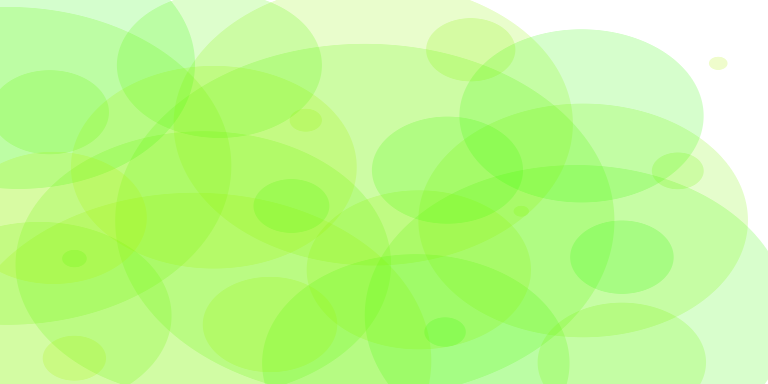
Write a WebGL 1 fragment shader that draws this background.

```glsl
precision highp float;
// Overlapping translucent ellipses in lime, green and mint on white.
uniform vec2 u_resolution;

const int ELLIPSE_COUNT = 29;
const float LARGEST = 0.65;          // horizontal radius, in canvas heights
const float SMALLEST = 0.02;
const float SIZE_FALLOFF = 1.5;      // above 1 favours small ellipses
const float FLATNESS = 1.41;         // width over height
const float OPACITY = 0.2;
const float EDGE_PIXELS = 1.0;
const float SMALL_JITTER = 0.06;     // extra scatter of the small ellipses
const float PULL_LEFT = 0.10;        // clears the upper right corner
const float PULL_DOWN_LEFT = 0.12;   // downward pull at the left border
const float PULL_DOWN_RIGHT = 0.18;  // downward pull at the right border
const vec2 SPREAD_STEP = vec2(0.7549, 0.5698);  // low-discrepancy sequence
const float HUE_STEP = 0.618;
const float HUE_START = 0.3;
const vec3 BACKGROUND = vec3(1.0);
const vec3 MINT = vec3(0.15, 0.99, 0.01);
const vec3 LIME = vec3(0.70, 0.95, 0.0);

// Coverage of a flattened disc, antialiased over about one pixel.
float ellipseMask(vec2 offset, float radius, float pixel) {
  float dist = length(offset * vec2(1.0, FLATNESS)) - radius;
  return clamp(0.5 - dist / (pixel * EDGE_PIXELS), 0.0, 1.0);
}

// Scattered centre in the unit square: large ellipses lean to the lower left,
// small ones are placed more loosely.
vec2 ellipseCentre(float index, float smallness) {
  vec2 spread = fract(0.5 + index * SPREAD_STEP);
  vec2 jitter = sin(index * index * vec2(1.7, 2.3));
  float pullDown = mix(PULL_DOWN_LEFT, PULL_DOWN_RIGHT, spread.x);
  vec2 pull = spread.y * vec2(PULL_LEFT * spread.x, pullDown);
  return spread - pull * (1.0 - smallness)
      + SMALL_JITTER * smallness * smallness * jitter;
}

void main() {
  float pixel = 1.0 / u_resolution.y;
  vec2 position = gl_FragCoord.xy * pixel;
  vec2 canvas = vec2(u_resolution.x * pixel, 1.0);
  vec3 colour = BACKGROUND;

  // Paint from the largest ellipse to the smallest.
  for (int i = 0; i < ELLIPSE_COUNT; i++) {
    float index = float(i);
    float smallness = index / float(ELLIPSE_COUNT - 1);
    float radius = mix(SMALLEST, LARGEST, pow(1.0 - smallness, SIZE_FALLOFF));
    vec2 centre = canvas * ellipseCentre(index, smallness);
    vec3 tint = mix(MINT, LIME, fract(HUE_START + index * HUE_STEP));
    float mask = ellipseMask(position - centre, radius, pixel);
    colour = mix(colour, tint, OPACITY * mask);
  }

  gl_FragColor = vec4(colour, 1.0);
}
```
